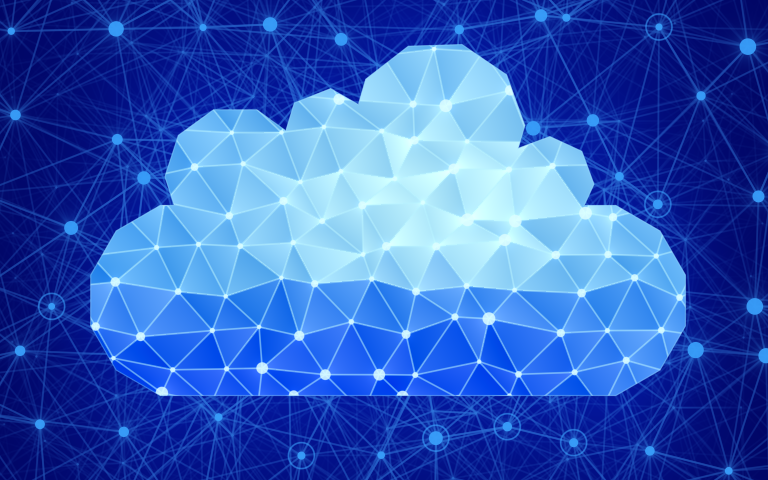
This background is drawn by a WebGL 2 fragment shader. Its source:

```glsl
#version 300 es
precision highp float;
// A faceted low-poly cloud floating over a dark blue web of linked nodes.
// The cloud is a union of polygons and boxes filled by a jittered triangle
// mesh; the web joins hashed nodes of a jittered grid with thin lines.
uniform vec2 u_resolution;
out vec4 fragColor;

const float TAU = 6.2831853;
const vec2 MESH_CELL = vec2(0.104, 0.080);

vec2 hash22(vec2 p) {
    vec3 q = fract(p.xyx * vec3(0.1031, 0.1030, 0.0973));
    q += dot(q, q.yzx + 33.33);
    return fract((q.xx + q.yz) * q.zy);
}

float cross2(vec2 a, vec2 b) { return a.x * b.y - a.y * b.x; }

float segmentDistance(vec2 p, vec2 a, vec2 b) {
    vec2 ab = b - a;
    return length(p - a - ab * clamp(dot(p - a, ab) / dot(ab, ab), 0.0, 1.0));
}

// Solid up to the given width, then a soft edge of about one pixel
float cover(float d, float width, float px) {
    return 1.0 - smoothstep(width - 0.5 * px, width + px, d);
}

float polygonDistance(vec2 p, float radius, float sides, float turn) {
    float wedge = TAU / sides;
    float angle = mod(atan(p.x, p.y) + (0.5 + turn) * wedge, wedge) - 0.5 * wedge;
    return cos(angle) * length(p) - radius * 0.98;
}

float boxDistance(vec2 p, vec2 low, vec2 high) {
    vec2 q = abs(p - 0.5 * (low + high)) - 0.5 * (high - low);
    return length(max(q, 0.0)) + min(max(q.x, q.y), 0.0);
}

float cloudDistance(vec2 p) {
    float d = polygonDistance(p - vec2(0.912, 0.733), 0.176, 10.0, 0.05);
    d = min(d, polygonDistance(p - vec2(0.682, 0.722), 0.086, 7.0, 0.42));
    d = min(d, polygonDistance(p - vec2(0.490, 0.632), 0.142, 10.0, 0.0));
    d = min(d, polygonDistance(p - vec2(1.142, 0.620), 0.090, 8.0, 0.45));
    d = min(d, polygonDistance(p - vec2(0.387, 0.374), 0.202, 12.0, 0.0));
    d = min(d, polygonDistance(p - vec2(1.230, 0.374), 0.202, 12.0, 0.0));
    d = min(d, boxDistance(p, vec2(0.387, 0.176), vec2(1.230, 0.560)));
    return min(d, boxDistance(p, vec2(0.490, 0.375), vec2(1.135, 0.690)));
}

// Bright core above, saturated blue band below a wavy level
vec3 facetColor(vec2 c) {
    vec2 q = (c - vec2(0.88, 0.58)) / vec2(0.50, 0.38);
    vec3 upper = mix(vec3(0.18, 0.56, 0.94), vec3(0.73, 0.94, 0.99), exp(-dot(q, q)));
    vec3 lower = mix(vec3(0.04, 0.30, 0.94), vec3(0.24, 0.55, 0.95), smoothstep(0.2, 0.40, c.y));
    lower = mix(lower, vec3(0.34, 0.65, 0.97), 0.7 * smoothstep(1.0, 1.4, c.x));
    float level = 0.405 + 0.015 * sin(c.x * 9.0);
    return mix(lower, upper, smoothstep(level - 0.03, level + 0.03, c.y));
}

vec2 meshVertex(vec2 id) {
    vec2 jitter = 0.55 * (hash22(id + 40.0) - 0.5);
    return (vec2(id.x + 0.5 * id.y, id.y) + jitter) * MESH_CELL;
}

// Shade a triangle when p is inside it, and track the nearest edge
void addFacet(vec2 p, vec2 a, vec2 b, vec2 c, float tone, inout vec3 color, inout float edge) {
    float area = cross2(b - a, c - a);
    float wb = cross2(p - a, c - a) / area;
    float wc = cross2(b - a, p - a) / area;
    float wa = 1.0 - wb - wc;
    float shade = 0.17 * (tone - 0.5) + 0.14 * (wa - 0.4);
    if (min(wa, min(wb, wc)) >= 0.0)
        color = facetColor((a + b + c) / 3.0) + shade * vec3(1.1, 0.8, 0.3);
    edge = min(edge, min(segmentDistance(p, a, b), min(segmentDistance(p, b, c), segmentDistance(p, c, a))));
}

vec3 cloudMesh(vec2 p, float px) {
    float row = p.y / MESH_CELL.y;
    vec2 base = floor(vec2(p.x / MESH_CELL.x - 0.5 * row, row));
    vec3 color = facetColor(p);
    float edge = 1.0, dots = 0.0, glow = 0.0;
    for (int j = -1; j <= 1; j++)
    for (int i = -1; i <= 1; i++) {
        vec2 id = base + vec2(i, j);
        vec2 a = meshVertex(id), b = meshVertex(id + vec2(1, 0));
        vec2 c = meshVertex(id + vec2(0, 1)), d = meshVertex(id + 1.0);
        vec2 rnd = hash22(id + 91.0);
        addFacet(p, a, b, c, rnd.x, color, edge);
        addFacet(p, d, c, b, rnd.y, color, edge);
        float radius = mix(0.004, 0.013, rnd.x * rnd.x);
        dots = max(dots, cover(length(p - a), radius, px));
        glow += exp(-length(p - a) / radius);
    }
    color = mix(color, vec3(0.72, 0.95, 1.0), 0.55 * cover(edge, 0.0012, px));
    return mix(color + 0.15 * glow, vec3(0.86, 0.99, 1.0), 0.85 * dots);
}

vec2 webNode(vec2 id, float seed) { return id + 0.1 + 0.8 * hash22(id + seed); }

// x: lines, y: nodes and rings
vec2 nodeWeb(vec2 p, float cell, float seed, float px) {
    vec2 base = floor(p / cell), web = vec2(0.0);
    for (int j = -2; j <= 2; j++)
    for (int i = -2; i <= 2; i++) {
        vec2 id = base + vec2(i, j), a = webNode(id, seed) * cell;
        for (int k = 1; k <= 12; k++) {
            vec2 other = id + vec2(mod(float(k) + 2.0, 5.0) - 2.0, floor((float(k) + 2.0) / 5.0));
            vec2 b = webNode(other, seed) * cell;
            float strength = smoothstep(0.2, 0.9, hash22(id * 3.0 + other * 7.0 + seed).x);
            float reach = exp(-0.22 * dot(b - a, b - a) / (cell * cell));
            web.x += (0.15 + strength) * reach * cover(segmentDistance(p, a, b), 0.0012, px);
        }
        vec2 rnd = hash22(id + seed + 17.0);
        float r = length(p - a), radius = mix(0.006, 0.017, rnd.x);
        float ring = step(0.85, rnd.y) * cover(abs(r - 0.027), 0.0012, px);
        web.y += 0.8 * cover(r, radius, px) + 0.6 * ring + 0.6 * exp(-r / radius);
    }
    return web;
}

vec3 background(vec2 p, float d, float px) {
    float halo = exp(-3.5 * max(d, 0.0));
    halo *= smoothstep(-0.15, 0.4, p.x) * (1.0 - smoothstep(1.25, 1.7, p.x));
    vec3 color = mix(vec3(0.003, 0.02, 0.39), vec3(0.012, 0.09, 0.62), halo);
    vec2 web = nodeWeb(p, 0.165, 60.0, px);
    float fine = nodeWeb(p + 0.07, 0.13, 130.0, px).x;
    float lines = 1.0 - exp(-(1.8 * web.x + 1.4 * halo * fine));
    color = mix(color, vec3(0.22, 0.55, 0.92), lines * (0.5 + 0.3 * halo));
    return mix(color, vec3(0.22, 0.62, 0.98), min(web.y, 0.95));
}

void main() {
    float px = 1.0 / u_resolution.y;
    vec2 p = gl_FragCoord.xy * px;
    p.x += 0.8 - 0.5 * u_resolution.x * px;
    float d = cloudDistance(p);
    vec3 color = vec3(0.0);
    if (d > -2.0 * px) color = background(p, d, px);
    if (d < 2.0 * px) color = mix(color, cloudMesh(p, px), cover(d, 0.0, px));
    color = mix(color, vec3(0.60, 0.87, 1.0), 0.4 * cover(abs(d), 0.0006, px));
    fragColor = vec4(clamp(color, 0.0, 1.0), 1.0);
}
```
